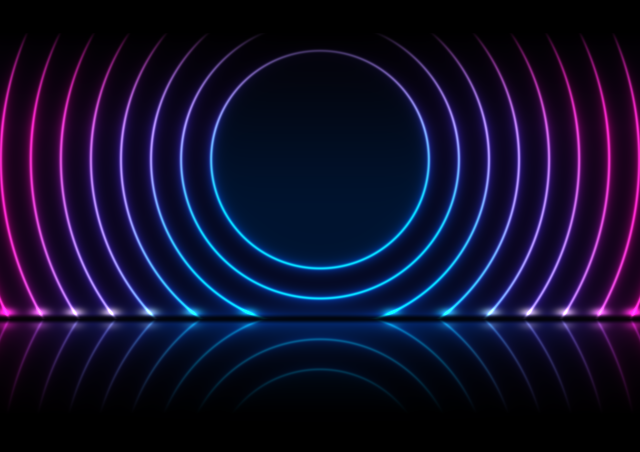
Give the GLSL for this background, as a WebGL 2 fragment shader.

```glsl
#version 300 es
precision highp float;
// Concentric neon rings standing on a dark, glossy floor.
// Ring distances give cores and halos; folding space at the floor gives the
// reflection, and a radial ramp runs from cyan through violet to magenta.

uniform vec2 u_resolution;
out vec4 outColor;

// Layout, in units of the canvas height (x is measured from the middle)
const float FLOOR_Y = 0.2945;
const vec2 RING_CENTER = vec2(0.0, 0.647);
const float FIRST_RADIUS = 0.2408;
const float RING_STEP = 0.0665;
const int RING_COUNT = 10;
const vec2 HUE_CENTER = vec2(0.0, 0.375);
const float TOP_FADE_END = 0.928;
const float TOP_FADE_SPAN = 0.21;
const float REFLECTION_DEPTH = 0.21;

// Line profile
const float CORE_WIDTH = 0.0030;
const float HALO_WIDTH = 0.0085;
const float HAZE_WIDTH = 0.0240;

// Colours
const vec3 CORE_CYAN = vec3(0.03, 0.88, 1.0);
const vec3 CORE_VIOLET = vec3(0.72, 0.58, 1.0);
const vec3 CORE_MAGENTA = vec3(1.0, 0.16, 0.82);
const vec3 HALO_BLUE = vec3(0.0, 0.34, 1.0);
const vec3 HALO_VIOLET = vec3(0.30, 0.14, 0.85);
const vec3 HALO_MAGENTA = vec3(0.85, 0.0, 0.55);
const vec3 DISC_NAVY = vec3(0.0, 0.075, 0.185);
const vec3 WALL_INDIGO = vec3(0.018, 0.008, 0.055);
const vec3 FLOOR_BLUE = vec3(0.0, 0.20, 0.52);
const vec3 SPARK_WARM = vec3(0.85, 0.80, 0.55);
const vec3 SPARK_TEAL = vec3(0.05, 0.60, 0.48);

float gauss(float x, float width) {
    return exp(-x * x / (width * width));
}

// Three-stop ramp by distance from the hue centre
vec3 ramp(vec3 near, vec3 middle, vec3 far, float d) {
    vec3 inner = mix(near, middle, smoothstep(0.25, 0.50, d));
    return mix(inner, far, smoothstep(0.50, 0.73, d));
}

// Summed ring light: x = core, y = halo, z = haze
vec3 ringLight(float radius) {
    vec3 light = vec3(0.0);
    for (int i = 0; i < RING_COUNT; i++) {
        float d = abs(radius - FIRST_RADIUS - RING_STEP * float(i));
        light += vec3(gauss(d, CORE_WIDTH), exp(-d / HALO_WIDTH), exp(-d / HAZE_WIDTH));
    }
    return light;
}

// Flattened sparks where the rings meet the floor
float floorSparks(vec2 p) {
    float drop = RING_CENTER.y - FLOOR_Y - 0.014;
    float sum = 0.0;
    for (int i = 0; i < RING_COUNT; i++) {
        float r = FIRST_RADIUS + RING_STEP * float(i);
        if (r > drop) {
            float x = abs(p.x) - sqrt(r * r - drop * drop);
            sum += gauss(x, 0.021);
        }
    }
    return sum * gauss(p.y - FLOOR_Y - 0.014, 0.010);
}

void main() {
    vec2 p = (gl_FragCoord.xy - vec2(0.5 * u_resolution.x, 0.0)) / u_resolution.y;
    float height = p.y - FLOOR_Y;
    float above = step(0.0, height);
    vec2 q = vec2(p.x, FLOOR_Y + abs(height));

    // Colour and fade at this point of the folded scene
    float hueDist = length(q - HUE_CENTER);
    vec3 core = ramp(CORE_CYAN, CORE_VIOLET, CORE_MAGENTA, hueDist);
    vec3 halo = ramp(HALO_BLUE, HALO_VIOLET, HALO_MAGENTA, hueDist);
    float topFade = pow(clamp((TOP_FADE_END - q.y) / TOP_FADE_SPAN, 0.0, 1.0), 0.7);
    float depthFade = clamp(1.0 + height / REFLECTION_DEPTH, 0.0, 1.0);
    float fade = mix(0.52 * depthFade, topFade, above);

    // Wall and the navy disc inside the first ring
    float radius = length(q - RING_CENTER);
    float inDisc = 1.0 - smoothstep(-0.004, 0.004, radius - FIRST_RADIUS);
    float discShade = 1.0 - smoothstep(0.50, 0.93, q.y);
    vec3 disc = mix(vec3(0.012, 0.010, 0.035), DISC_NAVY, discShade);
    vec3 color = mix(WALL_INDIGO * topFade, disc, inDisc);
    color *= mix(0.6 * depthFade, 1.0, above);

    // Neon rings, dimmer and tealer in the reflection
    vec3 light = ringLight(radius);
    vec3 coreTint = mix(core * vec3(0.55, 0.72, 0.70), core, above);
    color += halo * (0.52 * light.y + 0.13 * light.z * (1.0 - 0.8 * inDisc)) * fade * mix(0.8, fade, above);
    color = mix(color, coreTint, clamp(light.x * fade, 0.0, 1.0));

    // Light gathered along the floor line
    float spread = gauss(p.x, 0.46);
    float wash = exp(-abs(height) / mix(0.042, 0.022, above));
    color += FLOOR_BLUE * wash * spread * mix(0.85, 0.55, above);
    color += halo * wash * (1.0 - spread) * 0.28;

    // Sparks, teal by the middle and warm white farther out
    float outward = smoothstep(0.22, 0.46, abs(p.x));
    vec3 spark = mix(SPARK_TEAL, SPARK_WARM, outward);
    spark = mix(spark, core, smoothstep(0.50, 0.70, abs(p.x)));
    color += spark * floorSparks(q) * mix(0.22, 0.75, above);

    // Dark seam between wall and floor
    float seam = smoothstep(0.001, 0.013, abs(height));
    color *= mix(0.12, 1.0, seam);

    outColor = vec4(clamp(color, 0.0, 1.0), 1.0);
}
```
